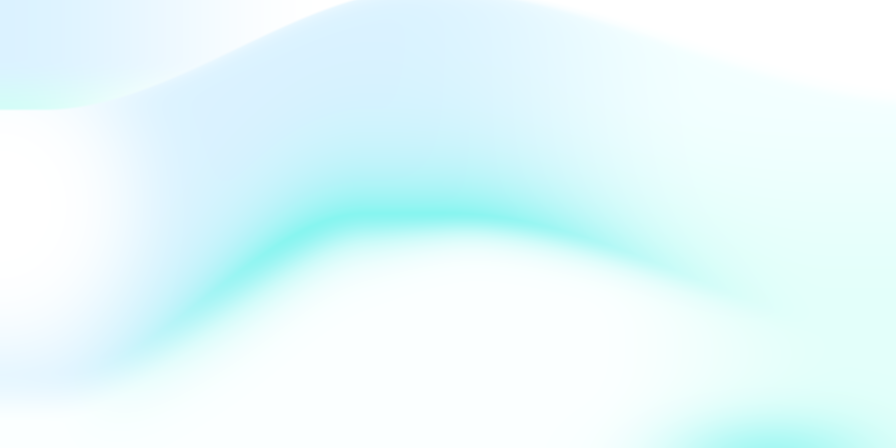
Reproduce this background procedurally as a Shadertoy shader.

```glsl
const vec3 WHITE = vec3(1.0);
const vec3 PALE_BLUE = vec3(0.86, 0.95, 1.0);
const vec3 PALE_MINT = vec3(0.89, 1.0, 0.98);
const vec3 FROST = vec3(0.985, 1.0, 1.0);
const vec3 AQUA = vec3(0.53, 0.96, 0.94);

// Smooth hill: rises over the span rise.xy, falls over the span fall.xy
float hill(float x, float base, float height, vec2 rise, float drop, vec2 fall) {
    return base + height * smoothstep(rise.x, rise.y, x)
                - drop * smoothstep(fall.x, fall.y, x);
}

// Soft elliptical spot; a higher power gives a flatter centre
float glow(vec2 p, vec2 center, vec2 radius, float power) {
    return exp(-pow(length((p - center) / radius), power));
}

// Open sky above the sheet
vec3 skyColor(vec2 p) {
    float mintBand = 1.0 - smoothstep(0.75, 0.87, p.y);
    vec3 tint = mix(PALE_BLUE, vec3(0.83, 0.99, 0.97), mintBand);
    float reach = mix(0.75, 0.45, mintBand);
    return mix(tint, WHITE, smoothstep(0.0, reach, p.x));
}

// Upper side of the fold, blue on the left and mint on the right
vec3 sheetColor(vec2 p) {
    vec3 mint = mix(PALE_MINT, vec3(0.95, 1.0, 1.0), smoothstep(0.3, 0.8, p.y));
    vec3 color = mix(PALE_BLUE, mint, smoothstep(0.85, 1.6, p.x));
    return mix(color, WHITE, glow(p, vec2(0.0, 0.54), vec2(0.33, 0.36), 4.0));
}

// Bright area under the fold
vec3 hollowColor(vec2 p) {
    return mix(FROST, PALE_MINT, smoothstep(1.3, 1.9, p.x));
}

// Aqua light along the fold, with separate widths on each side
float ridgeLight(float x, float offset, float widthBelow) {
    float strength = smoothstep(0.1, 0.7, x) * (1.0 - smoothstep(0.95, 1.85, x));
    float above = exp(-max(offset, 0.0) / 0.1);
    float below = exp(-pow(max(-offset, 0.0) / widthBelow, 1.5));
    return strength * above * below;
}

void mainImage(out vec4 fragColor, in vec2 fragCoord) {
    vec2 p = fragCoord / iResolution.xy * vec2(2.0, 1.0);

    // Fold between the sheet and the hollow
    float ridge = hill(p.x, 0.15, 0.375, vec2(0.1, 0.82), 0.33, vec2(1.0, 2.2));
    float offset = p.y - ridge;
    float widthBelow = mix(0.1, 0.05, smoothstep(0.5, 1.1, p.x));
    float sheetCover = smoothstep(-widthBelow, 0.03, offset);
    vec3 color = mix(hollowColor(p), sheetColor(p), sheetCover);
    color = mix(color, AQUA, ridgeLight(p.x, offset, widthBelow));

    // Light rising from the lower right
    float lowerGlow = glow(p, vec2(1.72, -0.03), vec2(0.23, 0.1), 2.0);
    color = mix(color, AQUA, 0.75 * lowerGlow);

    // Upper edge of the sheet, sharp on the left and soft on the right
    float crest = hill(p.x, 0.755, 0.27, vec2(0.1, 0.95), 0.25, vec2(0.95, 2.1));
    float softness = mix(0.004, 0.025, smoothstep(0.8, 1.8, p.x));
    float rim = exp(-abs(p.y - crest) / 0.018) * smoothstep(0.1, 0.5, p.x);
    color = mix(color, WHITE, 0.45 * rim);
    color = mix(color, skyColor(p), smoothstep(-softness, softness, p.y - crest));

    fragColor = vec4(color, 1.0);
}
```
